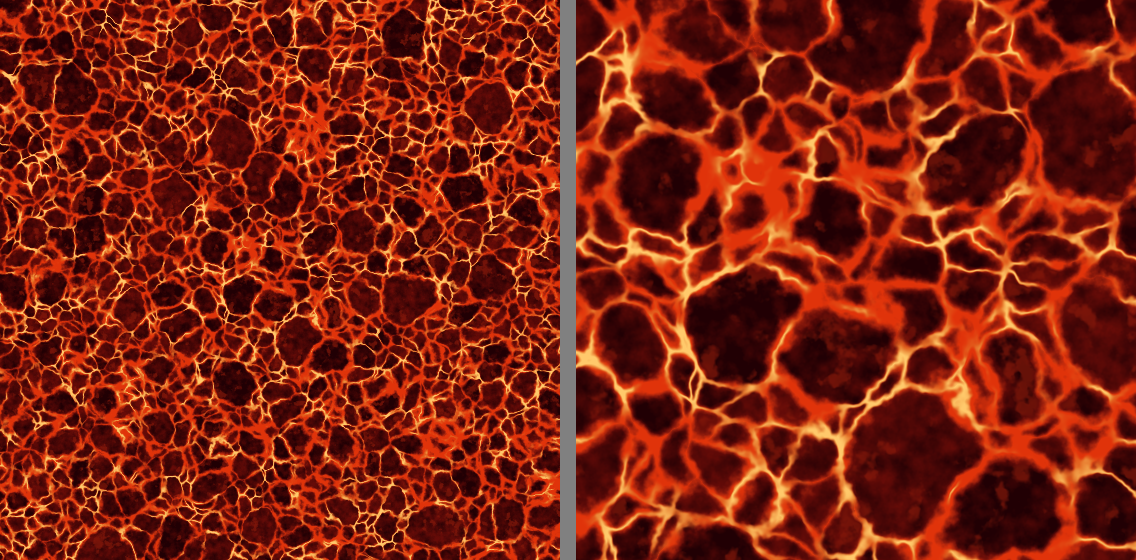
Left: the whole. Right: its middle third, enlarged.
Give the GLSL for this texture, as a Shadertoy shader.

```glsl
// Cracked dark stones of mixed sizes packed over glowing lava.
// Seeds from three grids form a power diagram; the distance to its
// cell borders drives the ramp from black stone to yellow-hot seams.

vec3 hash3(vec2 p) {
    vec3 q = fract(p.xyx * vec3(0.1031, 0.1030, 0.0973));
    q += dot(q, q.yxz + 33.33);
    return fract((q.xxy + q.yzz) * q.zyx);
}

float noise(vec2 p) {
    vec2 i = floor(p), f = fract(p);
    f = f * f * (3.0 - 2.0 * f);
    float low = mix(hash3(i).x, hash3(i + vec2(1, 0)).x, f.x);
    float high = mix(hash3(i + vec2(0, 1)).x, hash3(i + vec2(1, 1)).x, f.x);
    return mix(low, high, f.y);
}

float fbm(vec2 p) {
    float sum = 0.0, amplitude = 0.53;
    for (int i = 0; i < 4; i++) {
        sum += amplitude * noise(p);
        p = mat2(1.6, 1.2, -1.2, 1.6) * p + 17.3;
        amplitude *= 0.5;
    }
    return sum;
}

// Seed near p on one grid: position, squared radius, random tint
vec4 stoneSeed(vec2 p, int level, vec2 offset) {
    float count = level == 0 ? 9.0 : level == 1 ? 20.0 : 40.0;
    float presence = level == 0 ? 0.45 : level == 1 ? 0.8 : 1.0;
    vec2 radii = level == 0 ? vec2(0.026, 0.048)
               : level == 1 ? vec2(0.013, 0.029) : vec2(0.003, 0.012);
    vec2 cell = floor(p * count) + offset;
    vec3 h = hash3(cell + 61.0 * float(level) + 7.0);
    float radius = mix(radii.x, radii.y, h.z / presence);
    float weight = h.z < presence ? radius * radius : -1.0;
    return vec4((cell + h.xy) / count, weight, fract(h.z * 91.7 + h.x * 37.1));
}

// Rounded distance to the stone border, random tint, squared radius
vec3 stones(vec2 p) {
    vec4 nearest = vec4(0.0);
    float power = 10.0;
    for (int level = 0; level < 3; level++)
    for (int y = -2; y <= 2; y++)
    for (int x = -2; x <= 2; x++) {
        vec4 s = stoneSeed(p, level, vec2(x, y));
        float candidate = dot(p - s.xy, p - s.xy) - s.z;
        if (candidate < power) { power = candidate; nearest = s; }
    }
    float sum = 1e-12;
    for (int level = 0; level < 3; level++)
    for (int y = -2; y <= 2; y++)
    for (int x = -2; x <= 2; x++) {
        vec4 s = stoneSeed(p, level, vec2(x, y));
        float gap = length(s.xy - nearest.xy);
        if (gap < 1e-5) continue;
        float candidate = dot(p - s.xy, p - s.xy) - s.z;
        sum += exp(-700.0 * (candidate - power) / (2.0 * gap));
    }
    return vec3(-log(sum) / 700.0, nearest.w, nearest.z);
}

void mainImage(out vec4 fragColor, in vec2 fragCoord) {
    vec2 uv = fragCoord / iResolution.y;

    // Bent, jagged outlines
    vec2 bend = vec2(noise(uv * 17.0), noise(uv * 17.0 + 33.0)) - 0.5;
    vec2 jag = vec2(fbm(uv * 48.0), fbm(uv * 48.0 + 91.0)) - 0.5;
    vec3 stone = stones(uv + 0.026 * bend + 0.018 * jag);
    float edge = stone.x;

    // Seams vary in width and open into a few molten pools
    float grain = fbm(uv * 110.0 + 13.0);
    float pool = smoothstep(0.6, 0.8, fbm(uv * 9.0 + 5.0));
    float seam = edge - 0.007 * (fbm(uv * 30.0 + 40.0) - 0.5)
               - 0.007 * (grain - 0.5) - 0.004 * pool;

    // Stone faces: small ones are redder, all are mottled
    float small = 1.0 - smoothstep(0.0001, 0.0006, stone.z);
    float tint = 0.08 + 0.6 * stone.y + 0.18 * small + 1.3 * (grain - 0.5);
    vec3 color = mix(vec3(0.13, 0.0, 0.015), vec3(0.40, 0.045, 0.03),
                     clamp(tint, 0.0, 1.0));
    color = mix(color, vec3(0.54, 0.10, 0.04),
                0.65 * smoothstep(0.6, 0.76, fbm(uv * 75.0 + 70.0)));

    // Glow from dull ember to orange
    color = mix(color, vec3(0.38, 0.04, 0.03), 1.0 - smoothstep(0.0025, 0.007, seam));
    color = mix(color, vec3(0.60, 0.12, 0.05), 1.0 - smoothstep(0.0014, 0.0046, seam));
    color = mix(color, vec3(0.88, 0.20, 0.04), 1.0 - smoothstep(-0.0006, 0.0028, seam));

    // Yellow-hot cores along parts of the seams
    float heat = fbm(uv * 42.0 + 23.0);
    float core = 1.0 - smoothstep(0.0, 0.0024, edge);
    color = mix(color, vec3(0.89, 0.45, 0.15), core * smoothstep(0.36, 0.6, heat));
    float hottest = 1.0 - smoothstep(-0.0004, 0.0017, edge);
    color = mix(color, vec3(1.0, 0.79, 0.42), hottest * smoothstep(0.5, 0.68, heat));

    fragColor = vec4(color, 1.0);
}
```
